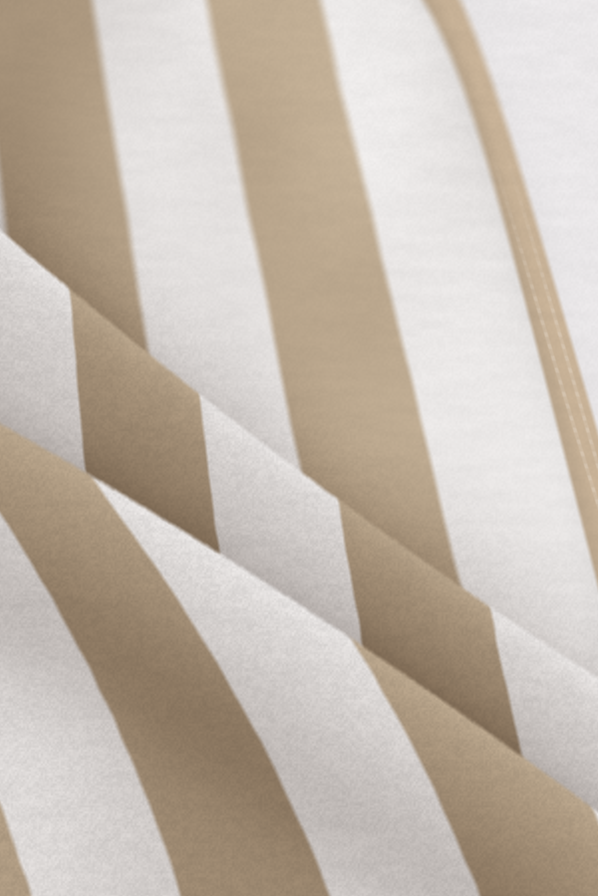
This texture is drawn by a WebGL 1 fragment shader. Its source:

```glsl
precision highp float;
uniform vec2 u_resolution;

float hash(vec2 p) {
  p = fract(p * vec2(0.1031, 0.1137));
  p += dot(p, p.yx + 33.33);
  return fract((p.x + p.y) * p.x * 7.31);
}

float noise(vec2 p) {
  vec2 i = floor(p), f = fract(p);
  f = f * f * (3.0 - 2.0 * f);
  return mix(mix(hash(i), hash(i + vec2(1.0, 0.0)), f.x),
             mix(hash(i + vec2(0.0, 1.0)), hash(i + 1.0), f.x), f.y);
}

// 1 on even bands (tan), 0 on odd bands (white)
float stripe(float k, float blur) {
  return smoothstep(-blur, blur, 0.5 - abs(mod(k + 0.5, 2.0) - 1.0));
}

// Shadows turn warmer as the light falls
vec3 cloth(float tan01, float light) {
  vec3 white = vec3(0.922, 0.912, 0.908) * pow(vec3(light), vec3(1.0, 1.1, 1.16));
  vec3 beige = vec3(0.755, 0.68, 0.58) * pow(vec3(light), vec3(1.6, 1.85, 2.1));
  return mix(white, beige, tan01);
}

// Flat rear cloth, with its stitched hem and the backdrop
vec3 rearCloth(vec2 p, float aboveFold) {
  float wave = 0.02 * (noise(p * vec2(9.0, 14.0)) - 0.5);
  float k = (p.x + 0.035 - 0.12 * p.y) / (0.19 + 0.04 * p.y) + wave;
  float light = 0.97 - 0.12 * exp(-aboveFold / 0.1) + 0.03 * smoothstep(0.1, 0.6, p.x)
              - 0.04 * smoothstep(0.35, 0.0, p.x);
  light += 0.05 * (noise(p * vec2(5.0, 4.0) + 3.0) - 0.5);
  float blur = mix(0.06, 0.03, smoothstep(0.0, 0.8, p.y));
  vec3 col = cloth(stripe(min(k, 3.5), blur), light);

  float curl = exp(-8.0 * p.y);
  float hemLeft = 0.75 + 0.255 * p.y - 0.043 * curl;
  float hemRight = 0.79 + 0.29 * p.y - 0.02 * curl;
  float across = (p.x - hemLeft) / (hemRight - hemLeft);
  vec3 hem = vec3(0.78, 0.695, 0.59) * (0.93 + 0.07 * smoothstep(0.0, 0.6, across));
  col *= 1.0 - 0.04 * exp(-abs(p.x - hemLeft) / 0.03);
  float hemBlur = mix(0.011, 0.005, smoothstep(0.0, 0.6, p.y));
  col = mix(col, hem, smoothstep(-hemBlur, hemBlur, p.x - hemLeft));

  // Two rows of thread along the hem
  float rowA = abs(p.x - hemLeft - 0.01 - 0.035 * p.y * p.y);
  float rowB = abs(p.x - hemRight + 0.016);
  float dash = 0.5 + 0.5 * smoothstep(0.2, 0.4, abs(fract(p.y * 50.0) - 0.5));
  float thread = smoothstep(0.005, 0.001, min(rowA, rowB)) * dash;
  col = mix(col, vec3(0.88, 0.83, 0.77), 0.5 * thread * smoothstep(0.2, 0.6, p.y));

  vec3 backdrop = vec3(0.917, 0.907, 0.912) - 0.02 * exp(-max(p.x - hemRight, 0.0) / 0.03);
  return mix(col, backdrop, smoothstep(-hemBlur, hemBlur, p.x - hemRight));
}

// Narrow pleat between the two crests
vec3 middlePleat(vec2 p, float depth, float toNext) {
  float u = (p.x - depth * (0.06 + 0.22 * p.x) - 0.117) / 0.215;
  float k = 1.03 * u - 0.034 * u * u + 0.012 * (noise(p * 25.0) - 0.5);
  float light = 0.89 + 0.09 * exp(-depth / 0.06) - 0.13 * exp(-max(toNext, 0.0) / 0.08);
  return cloth(stripe(k, 0.018), light);
}

// Front pleat, its stripes bending over the crest
vec3 frontPleat(vec2 p, float depth) {
  float h = 1.5 - p.y;
  float k = (p.x + 0.38 * h + 0.27 * h * h - 0.052) / 0.25;
  k -= 0.33 * h * (1.0 - smoothstep(1.2, 1.9, k));
  k += 0.012 * (noise(p * 25.0) - 0.5);
  float light = 0.88 + 0.1 * exp(-depth / 0.1);
  light += 0.06 * smoothstep(0.3, 0.0, p.x) * smoothstep(1.0, 1.3, p.y);
  light -= 0.07 * exp(-pow((depth - 0.3) / 0.13, 2.0));
  return cloth(stripe(k + 1.0, 0.022), light);
}

void main() {
  vec2 uv = gl_FragCoord.xy / u_resolution;
  vec2 p = vec2(uv.x, 1.5 * (1.0 - uv.y));

  // Signed depth below each crest, with a slight fuzz
  float fuzz = 0.002 * (noise(p * 170.0) - 0.5);
  float depthA = p.y - (0.385 + 0.86 * p.x - 0.11 * p.x * p.x) + fuzz;
  float depthB = p.y - (0.709 + 0.56 * p.x + 0.09 * p.x * p.x) + fuzz;

  vec3 col = rearCloth(p, max(-depthA, 0.0));
  col = mix(col, middlePleat(p, max(depthA, 0.0), -depthB), smoothstep(-0.006, 0.006, depthA));
  col = mix(col, frontPleat(p, max(depthB, 0.0)), smoothstep(-0.006, 0.006, depthB));

  // Fine weave and soft mottling, sharpest on the pleats
  float focus = mix(0.35, 1.0, smoothstep(-0.25, 0.1, depthA));
  float twill = sin(dot(p, vec2(620.0, 430.0)) + 2.0 * noise(p * 40.0));
  float grain = noise(p * 300.0) + 0.6 * noise(p * vec2(110.0, 150.0) + 7.0) - 0.8;
  float slub = noise(p * vec2(18.0, 70.0)) - 0.5;
  col *= 1.0 + focus * (0.005 * twill + 0.055 * grain) + 0.02 * slub;
  gl_FragColor = vec4(clamp(col, 0.0, 1.0), 1.0);
}
```
